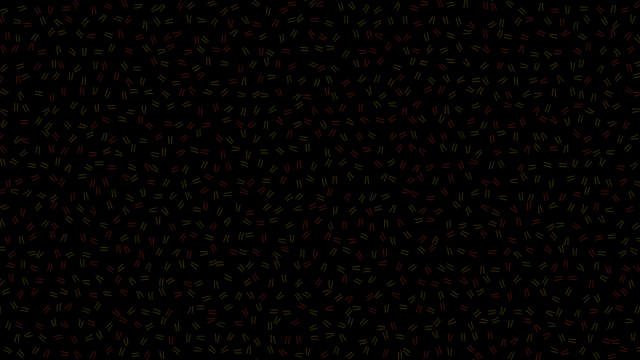
Reproduce this pattern procedurally as a Shadertoy shader.

```glsl
// Scatter of small paired strokes, olive and dark red, on black.
// A jittered brick grid places one pair per cell; each pair gets a random
// turn, bend, splay and colour, and is drawn as two thin curved segments.

#define ROWS 25.0         // cells per canvas height
#define JITTER 0.56       // spread of a pair inside its cell
#define HALF_LENGTH 0.23  // of a stroke, in cells
#define HALF_WIDTH 0.035  // of a stroke, in cells
#define HALF_GAP 0.098    // from the pair axis to a stroke
#define BEND 0.7          // range of curvature
#define SPLAY 0.3         // range of the angle between strokes
#define RED_SHARE 0.4
#define SOFTNESS 1.2      // edge ramp, in pixels

const float TAU = 6.2831853;
const vec3 OLIVE = vec3(0.185, 0.170, 0.040);
const vec3 OCHRE = vec3(0.200, 0.152, 0.045);
const vec3 RED   = vec3(0.235, 0.060, 0.045);

// Three random values from a cell and a seed
vec3 hash3(vec2 cell, float seed) {
    vec3 p = fract(vec3(cell.xyx + seed) * vec3(0.1031, 0.1030, 0.0973));
    p += dot(p, p.yxz + 33.33);
    return fract((p.xxy + p.yzz) * p.zyx);
}

// Distance to a stroke along x, bent into a shallow arc
float strokeDistance(vec2 p, float bend) {
    p.y -= bend * (p.x * p.x - 0.02);
    p.x -= clamp(p.x, -HALF_LENGTH, HALF_LENGTH);
    return length(p) - HALF_WIDTH;
}

// Distance to two roughly parallel strokes
float pairDistance(vec2 p, vec3 shape) {
    float bend = BEND * (shape.x - 0.5);
    float splay = SPLAY * (shape.y - 0.5);
    float stagger = 0.08 * (shape.z - 0.5);
    float upper = strokeDistance(p - vec2(stagger, HALF_GAP + splay * p.x), bend);
    float lower = strokeDistance(p + vec2(stagger, HALF_GAP + splay * p.x), bend);
    return min(upper, lower);
}

void mainImage(out vec4 fragColor, in vec2 fragCoord) {
    vec2 uv = fragCoord / iResolution.y * ROWS;
    float ramp = SOFTNESS * ROWS / iResolution.y;
    vec3 color = vec3(0.0);

    // Visit the neighbouring cells; odd rows are shifted by half a cell
    for (int j = -1; j <= 1; j++) {
        float row = floor(uv.y) + float(j);
        float shift = 0.5 * mod(row, 2.0);
        for (int i = -1; i <= 1; i++) {
            vec2 cell = vec2(floor(uv.x + shift) + float(i), row);
            vec3 place = hash3(cell, 17.0);
            vec3 shape = hash3(cell, 71.3);
            vec3 tint = hash3(cell, 139.7);

            // Local frame of the pair
            vec2 center = cell + 0.5 + JITTER * (place.xy - 0.5);
            vec2 p = uv + vec2(shift, 0.0) - center;
            float angle = TAU * place.z;
            float c = cos(angle), s = sin(angle);
            p = vec2(c * p.x + s * p.y, c * p.y - s * p.x);

            // Colour and smooth coverage
            vec3 ink = tint.x < RED_SHARE ? RED : mix(OLIVE, OCHRE, tint.y);
            ink *= 0.92 + 0.16 * tint.z;
            float cover = clamp(0.5 - pairDistance(p, shape) / ramp, 0.0, 1.0);
            color = mix(color, ink, cover);
        }
    }
    fragColor = vec4(color, 1.0);
}
```
